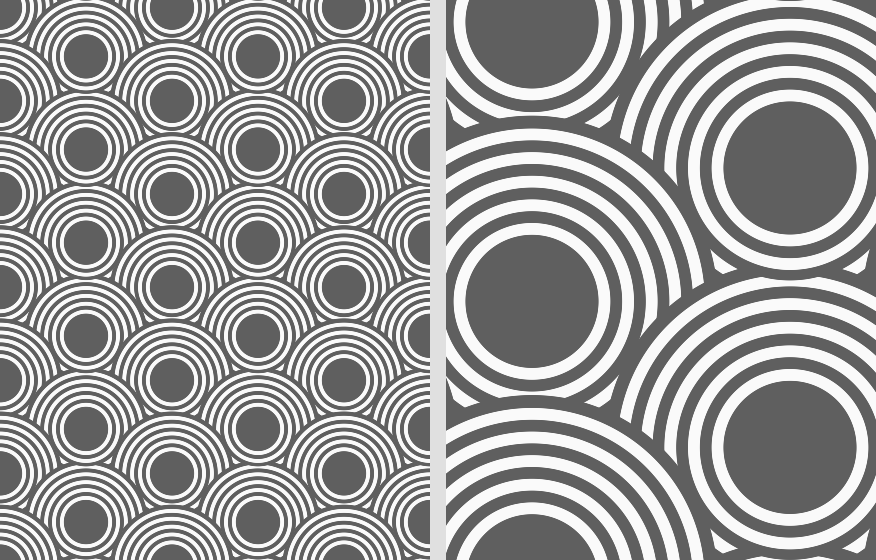
Left, the full canvas; right, a detail of the centre.
Reproduce this pattern procedurally as a WebGL 1 fragment shader.

```glsl
precision mediump float;
// Overlapping scallops of concentric white rings around solid gray discs.
uniform vec2 u_resolution;

const float ROW_PITCH = 1.083; // vertical repeat, in column spacings

// White amount of one ringed circle at radius r: a disc and five rings.
float rings(float r, float pixel) {
  float fromRing = abs(fract((r - 0.281) / 0.0915 + 0.5) - 0.5) * 0.0915;
  float line = 1.0 - smoothstep(0.0229 - 0.5 * pixel, 0.0229 + 0.5 * pixel, fromRing);
  return line * step(0.235, r) * step(r, 0.694);
}

float discMask(float r, float radius, float pixel) {
  return 1.0 - smoothstep(radius - 0.5 * pixel, radius + 0.5 * pixel, r);
}

// Distance to the nearest circle center of a row; odd rows shift one column.
float centerDistance(vec2 p, float row) {
  float odd = mod(row, 2.0);
  float x = mod(p.x - odd + 1.0, 2.0) - 1.0;
  float y = floor(row * 0.5) * ROW_PITCH + odd * 0.517 - 0.076;
  return length(vec2(x, p.y - y));
}

void main() {
  // Five column spacings across the canvas.
  float pixel = 5.0 / u_resolution.x;
  vec2 p = gl_FragCoord.xy * pixel;
  float baseRow = floor((p.y + 0.076) / ROW_PITCH) * 2.0;
  float white = 0.0;

  // Lower scallops cover the ones above them.
  for (int i = 0; i < 7; i++) {
    float r = centerDistance(p, baseRow + 4.0 - float(i));
    white = mix(white, rings(r, pixel), discMask(r, 0.72, pixel));
  }

  // The cores of the odd columns stay whole, on top of their neighbors.
  for (int i = 0; i < 3; i++) {
    float r = centerDistance(p, baseRow - 1.0 + 2.0 * float(i));
    white = mix(white, rings(r, pixel), discMask(r, 0.436, pixel));
  }

  gl_FragColor = vec4(vec3(mix(0.373, 0.98, white)), 1.0);
}
```
